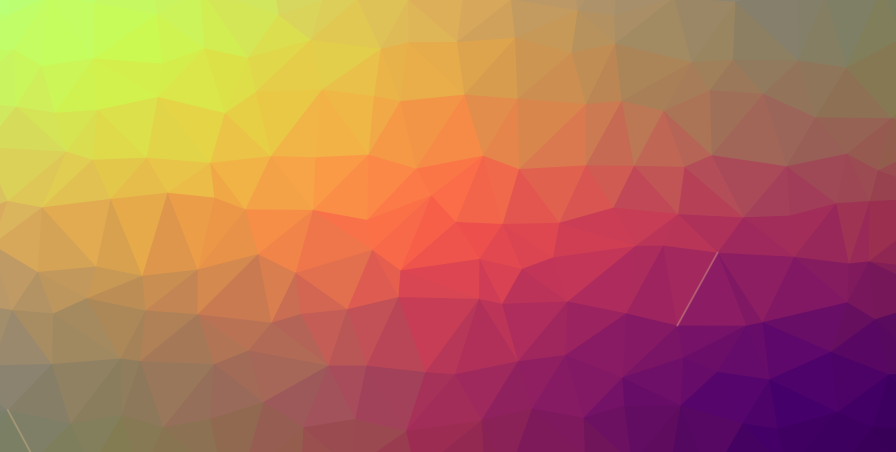
Give the GLSL for this background, as a WebGL 2 fragment shader.

```glsl
#version 300 es
precision highp float;

uniform vec2 u_resolution;
out vec4 fragColor;

const float CELL = 0.115;                 // mesh spacing, in canvas heights
const vec2 JITTER = vec2(0.72, 0.62);     // vertex scatter, in cells
const float TONE_SCATTER = 0.035;         // facet colour variation
const float SEAM_SHARE = 0.022;           // part of the cells with a pale seam
const vec3 SEAM_COLOR = vec3(0.90, 0.74, 0.58);

// Lime, yellow, orange, red, magenta, purple
const vec3 STOPS[9] = vec3[9](
    vec3(0.73, 1.00, 0.46), vec3(0.80, 0.98, 0.31), vec3(0.89, 0.85, 0.27),
    vec3(0.98, 0.62, 0.28), vec3(0.99, 0.35, 0.28), vec3(0.75, 0.20, 0.35),
    vec3(0.48, 0.08, 0.40), vec3(0.29, 0.00, 0.43), vec3(0.22, 0.00, 0.34));

vec2 hash2(vec2 p) {
    vec3 q = fract(p.xyx * vec3(0.1031, 0.1030, 0.0973));
    q += dot(q, q.yzx + 33.33);
    return fract((q.xx + q.yz) * q.zy);
}

float cross2(vec2 a, vec2 b) {
    return a.x * b.y - a.y * b.x;
}

vec3 palette(float t) {
    float s = clamp(t, 0.0, 1.0) * 8.0;
    int i = int(min(floor(s), 7.0));
    return mix(STOPS[i], STOPS[i + 1], s - float(i));
}

// Average of a horizontal and a vertical ramp
vec3 gradient(vec2 uv) {
    return 0.5 * (palette(uv.x) + palette(uv.y));
}

vec2 meshVertex(vec2 id) {
    return (id + (hash2(id + 17.0) - 0.5) * JITTER) * CELL;
}

// Signed distance to the line a-b, positive on its inner side
float edgeDistance(vec2 p, vec2 a, vec2 b) {
    return cross2(b - a, p - a) / length(b - a);
}

float segmentDistance(vec2 p, vec2 a, vec2 b) {
    vec2 e = b - a;
    return length(p - a - e * clamp(dot(p - a, e) / dot(e, e), 0.0, 1.0));
}

// Flat facet: colour weighted by coverage, coverage in alpha
vec4 facet(vec2 p, vec2 a, vec2 b, vec2 c, float aspect, float pixel) {
    float d = min(edgeDistance(p, a, b),
                  min(edgeDistance(p, b, c), edgeDistance(p, c, a)));
    float coverage = clamp(d / pixel + 0.5, 0.0, 1.0);
    vec2 center = (a + b + c) / 3.0;
    vec2 scatter = (hash2(floor(center * 900.0)) - 0.5) * TONE_SCATTER;
    return vec4(gradient(center / vec2(aspect, 1.0) + scatter), 1.0) * coverage;
}

// True when the diagonal a-c meets the Delaunay condition
bool splitsAlongAC(vec2 a, vec2 b, vec2 c, vec2 d) {
    return cross2(c - b, a - b) * dot(a - d, c - d)
         + dot(c - b, a - b) * cross2(a - d, c - d) > 0.0;
}

void main() {
    float pixel = 1.0 / u_resolution.y;
    float aspect = u_resolution.x * pixel;
    vec2 p = gl_FragCoord.xy * pixel;
    p.y = 1.0 - p.y;                      // measure downward from the top

    vec2 home = floor(p / CELL);
    vec4 sum = vec4(0.0);
    float seam = 0.0;

    // Scattered vertices can push a facet into the next cell
    for (int j = -1; j <= 1; j++) {
        for (int i = -1; i <= 1; i++) {
            vec2 id = home + vec2(i, j);
            vec2 a = meshVertex(id);
            vec2 b = meshVertex(id + vec2(1.0, 0.0));
            vec2 c = meshVertex(id + vec2(1.0, 1.0));
            vec2 d = meshVertex(id + vec2(0.0, 1.0));

            // Rotate the quad so that a-c is always the dividing edge
            if (!splitsAlongAC(a, b, c, d)) {
                vec2 first = a;
                a = b;
                b = c;
                c = d;
                d = first;
            }
            sum += facet(p, a, b, c, aspect, pixel);
            sum += facet(p, a, c, d, aspect, pixel);

            // Rare hairline gaps between facets
            float chosen = step(hash2(id + 71.0).x, SEAM_SHARE);
            float line = 1.0 - smoothstep(0.0, 0.0015 + pixel, segmentDistance(p, a, c));
            seam = max(seam, chosen * line);
        }
    }

    vec3 color = sum.rgb / max(sum.a, 0.001);
    fragColor = vec4(mix(color, SEAM_COLOR, 0.4 * seam), 1.0);
}
```
